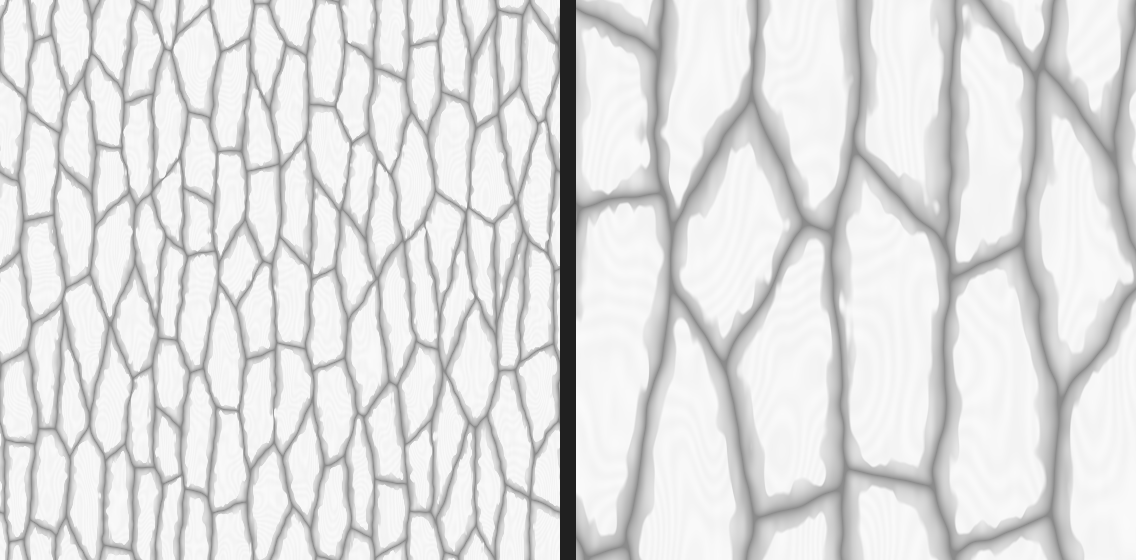
Left, the full canvas; right, a detail of the centre.
Reproduce this texture procedurally as a Shadertoy shader.

```glsl
// Pale, upright bark plates parted by soft grey cracks. Stretched Voronoi cells
// give the plates; the distance to their borders shades the cracks, and
// wrapping noise chips the rims and draws faint wood grain.

float hash(vec2 p) {
    return fract(sin(dot(p, vec2(127.1, 311.7))) * 43758.5453);
}

// Value noise with a whole number of cells across the canvas, so it wraps.
float noise(vec2 uv, vec2 cells) {
    vec2 p = uv * cells, i = floor(p), f = fract(p);
    f = f * f * (3.0 - 2.0 * f);
    vec2 a = mod(i, cells), b = mod(i + 1.0, cells);
    return mix(mix(hash(a), hash(vec2(b.x, a.y)), f.x),
               mix(hash(vec2(a.x, b.y)), hash(b), f.x), f.y);
}

// Jittered plate centre; odd columns are shifted by half a plate.
vec2 plateCentre(vec2 cell, vec2 grid) {
    vec2 id = mod(cell, grid);
    vec2 jitter = vec2(hash(id + 3.7), hash(id + 41.3)) - 0.5;
    return cell + 0.5 + 0.8 * jitter + vec2(0.0, 0.5 * mod(id.x, 2.0));
}

float smoothMin(float a, float b, float k) {
    float h = max(k - abs(a - b), 0.0) / k;
    return min(a, b) - 0.25 * h * h * k;
}

// Distance to the nearest crack in canvas units, rounded at the junctions.
float crackDistance(vec2 uv, vec2 grid) {
    vec2 p = uv * grid, home = floor(p), nearest = home, centre = p;
    float best = 1e5;
    for (int y = -2; y <= 2; y++)
    for (int x = -2; x <= 2; x++) {
        vec2 cell = home + vec2(x, y);
        vec2 c = plateCentre(cell, grid);
        float d = dot(c - p, c - p);
        if (d < best) { best = d; nearest = cell; centre = c; }
    }
    float dist = 1.0;
    for (int y = -2; y <= 2; y++)
    for (int x = -2; x <= 2; x++) {
        if (x == 0 && y == 0) continue;
        vec2 c = plateCentre(nearest + vec2(x, y), grid);
        vec2 across = c - centre;
        float d = dot(0.5 * (c + centre) - p, across) / length(across * grid);
        dist = smoothMin(dist, d, 0.005);
    }
    return max(dist, 0.0);
}

void mainImage(out vec4 fragColor, in vec2 fragCoord) {
    vec2 uv = fragCoord / iResolution.xy;

    // Slightly wandering cracks
    vec2 wander = vec2(noise(uv, vec2(34, 26)), noise(uv + 0.37, vec2(30, 24))) - 0.5;
    vec2 quiver = vec2(noise(uv, vec2(110, 80)), noise(uv + 0.61, vec2(100, 80))) - 0.5;
    float d = crackDistance(uv + 0.007 * wander + 0.0025 * quiver, vec2(18, 6));

    // Soft crack floor, streaked along the fibres
    float chips = noise(uv, vec2(96, 68)) - 0.5;
    float fibres = noise(uv + 0.19, vec2(260, 44)) - 0.5;
    float spread = noise(uv + 0.53, vec2(26, 18));
    float crack = 0.55 + 0.33 * (1.0 - exp(-d / mix(0.0032, 0.0052, spread)));
    crack += (0.07 * fibres + 0.06 * chips) * smoothstep(0.001, 0.006, d);

    // Plate face with faint contour grain
    float rings = noise(uv, vec2(22, 9)) + 0.3 * noise(uv, vec2(48, 20));
    float face = 0.965 + 0.009 * sin(75.0 * rings) + 0.012 * fibres;

    // Chipped, fibrous rim between the two
    float rim = mix(0.0055, 0.0125, spread) + 0.008 * chips + 0.006 * fibres;
    float plate = smoothstep(rim - 0.0013, rim + 0.0013, d);
    fragColor = vec4(vec3(mix(crack, face, plate)), 1.0);
}
```
